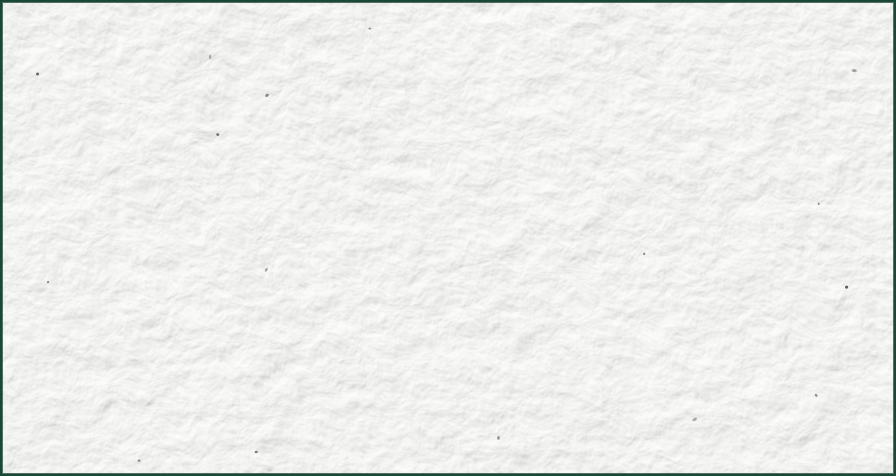
A Shadertoy shader for this texture:

```glsl
// White embossed paper with a thin dark green frame.
// Layers of gradient noise are sampled on both sides along a light direction,
// so their slopes become relief shading; sparse dark specks lie on top.

const vec3  PAPER_TINT    = vec3(1.0, 1.0, 0.993);
const vec3  FRAME_GREEN   = vec3(0.10, 0.28, 0.21);
const vec3  SPECK_GREY    = vec3(0.36, 0.36, 0.35);
const float PAPER_TONE    = 0.945;
const float HIGHLIGHT_CUT = 5.0;             // compresses the lit slopes
const float FRAME_WIDTH   = 0.00577;         // lengths are in canvas heights
const vec2  LIGHT_DIR     = vec2(-0.36, 0.93);
const float GRAIN_FREQ    = 19.0;            // coarsest wrinkles per height
const float GRAIN_STEP    = 1.93;            // frequency ratio of the layers
const vec4  GRAIN_WEIGHT  = vec4(0.040, 0.052, 0.055, 0.046);
const float MOTTLE        = 0.016;
const float SPECK_GRID    = 4.0;             // speck cells per height
const float SPECK_SHARE   = 0.5;
const float SPECK_RADIUS  = 0.0030;

vec2 hash22(vec2 p) {
    vec3 q = fract(p.xyx * vec3(0.1031, 0.1030, 0.0973));
    q += dot(q, q.yzx + 33.33);
    return fract((q.xx + q.yz) * q.zy);
}

float cornerSlope(vec2 cell, vec2 offset) {
    return dot(hash22(cell) * 2.0 - 1.0, offset);
}

float gradientNoise(vec2 p) {
    vec2 i = floor(p), f = p - i;
    vec2 w = f * f * f * (f * (f * 6.0 - 15.0) + 10.0);
    vec2 e = vec2(1.0, 0.0);
    float low  = mix(cornerSlope(i, f), cornerSlope(i + e, f - e), w.x);
    float high = mix(cornerSlope(i + e.yx, f - e.yx),
                     cornerSlope(i + e.xx, f - e.xx), w.x);
    return mix(low, high, w.y);
}

// Slope of the paper surface towards the light, summed over the layers.
float relief(vec2 p) {
    vec2 warp = vec2(gradientNoise(p * 14.0 + 31.0),
                     gradientNoise(p * 14.0 + 67.0));
    p += 0.02 * warp;
    float sum = 0.0, freq = GRAIN_FREQ;
    for (int k = 0; k < 4; k++) {
        // The coarse layers stretch along x into wrinkles.
        float stretch = mix(0.68, 0.9, float(k) / 3.0);
        vec2 q = p * freq * vec2(stretch, 1.0) + 17.3 * float(k + 1);
        vec2 reach = 0.25 * LIGHT_DIR;
        sum += GRAIN_WEIGHT[k] * (gradientNoise(q - reach) - gradientNoise(q + reach));
        freq *= GRAIN_STEP;
    }
    return sum;
}

// Coverage of small, slightly elongated specks, at most one per cell.
float specks(vec2 p, float pixel) {
    vec2 cell = floor(p * SPECK_GRID);
    vec2 place = 0.1 + 0.8 * hash22(cell + 5.0);
    vec2 traits = hash22(cell + 91.0);
    vec2 shape = hash22(cell + 143.0);
    vec2 d = p - (cell + place) / SPECK_GRID;
    float angle = 6.2832 * shape.x;
    d = mat2(cos(angle), -sin(angle), sin(angle), cos(angle)) * d;
    d.x *= mix(0.55, 1.0, shape.y);
    float radius = SPECK_RADIUS * mix(0.6, 1.1, traits.y);
    float cover = 1.0 - smoothstep(radius - 0.6 * pixel, radius + 0.6 * pixel, length(d));
    return cover * step(traits.x, SPECK_SHARE) * mix(0.45, 1.0, shape.y);
}

void mainImage(out vec4 fragColor, in vec2 fragCoord) {
    float pixel = 1.0 / iResolution.y;
    vec2 p = fragCoord * pixel;
    vec2 size = iResolution.xy * pixel;

    // Paper relief with a faint broad mottle
    float shade = relief(p) + MOTTLE * gradientNoise(p * 6.0 + 211.0);
    float tone = PAPER_TONE + shade - HIGHLIGHT_CUT * shade * shade;
    vec3 color = PAPER_TINT * clamp(tone, 0.0, 0.99);

    // Specks
    color = mix(color, SPECK_GREY, specks(p, pixel));

    // Frame
    vec2 inset = min(p, size - p);
    float edge = min(inset.x, inset.y);
    float frame = clamp((FRAME_WIDTH - edge) / pixel + 0.5, 0.0, 1.0);
    color = mix(color, FRAME_GREEN, frame);

    fragColor = vec4(color, 1.0);
}
```
